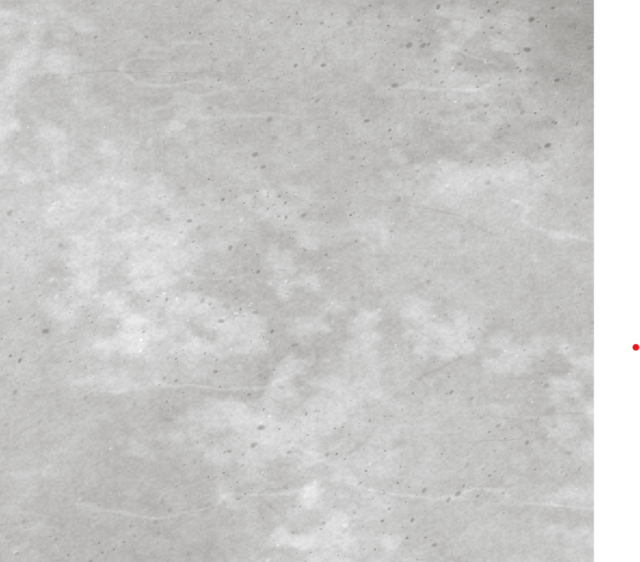
Give the GLSL for this texture, as a WebGL 1 fragment shader.

```glsl
precision highp float;
// A pale grey concrete slab beside a white margin that holds one red dot.
// Layered value noise makes clouds, bloom and grain; ridged noise makes the
// veins, and a jittered cell grid scatters the dark pits and light chips.

uniform vec2 u_resolution;

#define BASE_TONE 0.765
#define CLOUD_GAIN 0.17
#define BLOOM_GAIN 0.085
#define GRAIN_GAIN 0.075
#define VEIN_GAIN 0.045
#define PIT_GAIN 0.17
#define CHIP_GAIN 0.10
#define CORNER_SHADE 0.085
#define SLAB_EDGE 0.928
#define DOT_CENTER vec2(0.9935, 0.382)
#define DOT_RADIUS 0.0058
#define DOT_COLOR vec3(0.94, 0.07, 0.09)

float hash(vec2 p) {
  return fract(sin(dot(p, vec2(127.1, 311.7))) * 43758.5453);
}

float noise(vec2 p) {
  vec2 i = floor(p), f = fract(p);
  f = f * f * (3.0 - 2.0 * f);
  float low = mix(hash(i), hash(i + vec2(1.0, 0.0)), f.x);
  float high = mix(hash(i + vec2(0.0, 1.0)), hash(i + vec2(1.0, 1.0)), f.x);
  return mix(low, high, f.y);
}

float fbm(vec2 p) {
  float sum = 0.0, gain = 0.5;
  for (int i = 0; i < 5; i++) {
    sum += gain * noise(p);
    p = mat2(0.96, 0.28, -0.28, 0.96) * p * 2.03 + 17.3;
    gain *= 0.5;
  }
  return sum / 0.97;
}

// Soft tilted ellipses of varied size and strength, one per chosen cell.
float specks(vec2 p, float cells, float density, float seed) {
  vec2 q = p * cells, home = floor(q);
  float cover = 0.0;
  for (int y = -1; y <= 1; y++) {
    for (int x = -1; x <= 1; x++) {
      vec2 cell = home + vec2(float(x), float(y));
      vec2 key = cell + seed;
      vec2 center = cell + vec2(hash(key + 3.1), hash(key + 7.7));
      float angle = 1.2 * hash(key + 5.3);
      float c = cos(angle), s = sin(angle);
      vec2 d = mat2(c, -s, s, c) * (q - center) * vec2(0.8, 1.25);
      float size = mix(0.07, 0.19, pow(hash(key + 9.2), 2.0));
      float shape = 1.0 - smoothstep(0.35 * size, 1.35 * size, length(d));
      float strength = mix(0.3, 1.0, hash(key + 11.9));
      cover = max(cover, shape * strength * step(hash(key), density));
    }
  }
  return cover;
}

// Thin broken lines along the middle level of a stretched noise field.
float veins(vec2 p, float width) {
  float ridge = abs(fbm(p * vec2(1.6, 4.5)) - 0.5);
  float broken = smoothstep(0.48, 0.68, noise(p * vec2(5.0, 8.0) + 4.0));
  return (1.0 - smoothstep(0.0, width, ridge)) * broken;
}

float cornerShade(vec2 uv) {
  float side = exp((uv.x - SLAB_EDGE) * 9.0) * smoothstep(0.45, 0.95, uv.y);
  float top = exp((uv.y - 1.0) * 14.0) * smoothstep(0.4, 0.65, uv.x);
  return min(side + top, 1.2);
}

float slabTone(vec2 p, vec2 uv) {
  vec2 warp = 0.12 * vec2(noise(p * 5.0), noise(p * 5.0 + 31.0));
  float cloud = fbm((p + warp) * vec2(3.2, 4.4) + 8.0) - 0.5;
  float patches = smoothstep(0.42, 0.68, fbm((p + warp) * vec2(3.5, 5.0) + 53.0));
  float bloom = patches * smoothstep(0.38, 0.72, fbm(p * vec2(20.0, 26.0)));

  // Grain: a fine speckle plus a slightly coarser slanted one.
  vec2 slant = vec2(p.x + 0.5 * p.y, p.y - 0.5 * p.x);
  float grain = 0.6 * noise(p * 260.0) + 0.4 * noise(slant * vec2(90.0, 170.0)) - 0.5;
  float mottle = fbm(p * vec2(38.0, 50.0) + 71.0) - 0.5;

  float tone = BASE_TONE + CLOUD_GAIN * cloud + BLOOM_GAIN * bloom;
  tone += GRAIN_GAIN * (grain + mottle);
  tone += VEIN_GAIN * (veins(p + 2.0, 0.018) - 0.7 * veins(p + 9.0, 0.012));

  float pitted = smoothstep(0.25, 0.7, noise(p * 5.0 + 13.0));
  float pits = max(specks(p, 32.0, 0.35, 0.0), 0.7 * specks(p, 60.0, 0.3, 40.0));
  tone -= PIT_GAIN * pits * mix(0.3, 1.0, pitted);
  tone += CHIP_GAIN * specks(p, 38.0, 0.2, 90.0) * mix(0.3, 1.0, patches);
  return tone - CORNER_SHADE * cornerShade(uv);
}

void main() {
  vec2 uv = gl_FragCoord.xy / u_resolution;
  float aspect = u_resolution.x / u_resolution.y;
  vec2 p = vec2(uv.x * aspect, uv.y);
  float pixel = 1.0 / u_resolution.y;

  // Darker cement is a touch warmer than the pale bloom.
  float tone = slabTone(p, uv);
  vec3 tint = mix(vec3(0.004, 0.0, -0.010), vec3(0.0), smoothstep(0.68, 0.84, tone));
  vec3 slab = vec3(tone) + tint;

  float margin = smoothstep(-pixel, pixel, p.x - SLAB_EDGE * aspect);
  vec3 color = mix(slab, vec3(1.0), margin);

  float dotDistance = length(p - DOT_CENTER * vec2(aspect, 1.0)) - DOT_RADIUS;
  color = mix(color, DOT_COLOR, 1.0 - smoothstep(-pixel, pixel, dotDistance));
  gl_FragColor = vec4(color, 1.0);
}
```
